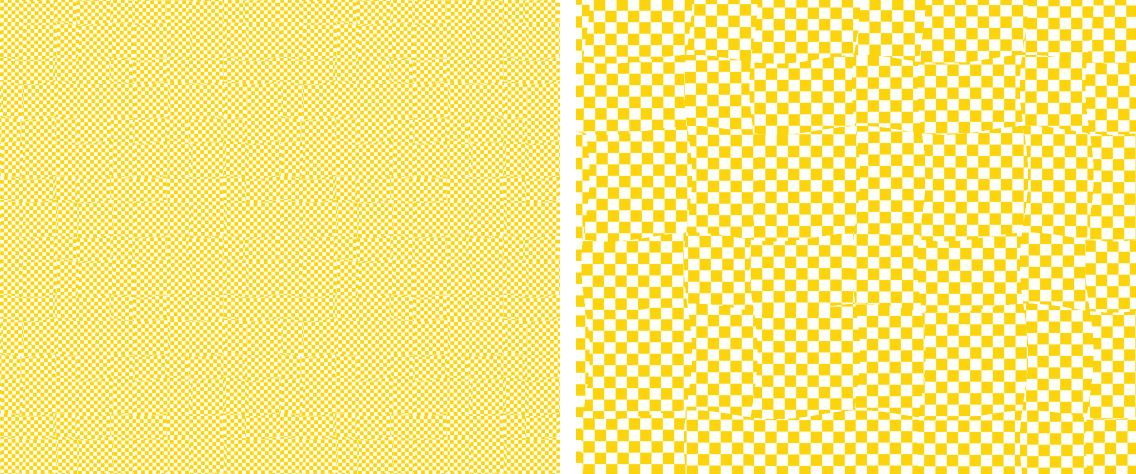
Left, the full canvas; right, a detail of the centre.
Give the GLSL for this pattern, as a Shadertoy shader.

```glsl
// Fine yellow and white checkerboard, two repeats across and two down.
// A plaid of narrow and wide patches slips the checks by part of a square,
// leaving slivers and doubled squares along the seams.

const float TAU = 6.2831853;

vec2 hash2(vec2 p) {
    return fract(sin(vec2(dot(p, vec2(12.7, 31.1)), dot(p, vec2(26.9, 18.3)))) * 437.58);
}

// Triangle wave of period 2, zero at each whole number plus a half
vec2 triangle(vec2 c) {
    return abs(mod(c, 2.0) - 1.0) - 0.5;
}

// Yellow coverage; t spans 0..1 over one repeat, blur is in squares
float checks(vec2 t, vec2 blur) {
    // Five by four blocks, their seams leaning slightly
    vec2 lean = 0.025 * sin(TAU * t.yx * vec2(4.0, 5.0) + vec2(0.6, 1.4));
    vec2 blocks = t * vec2(5.0, 4.0) + lean;
    vec2 block = mod(floor(blocks), vec2(5.0, 4.0));

    // Each block splits into a narrow and a wide part on both axes
    vec2 wide = step(vec2(0.39, 0.4), fract(blocks));
    vec2 patchId = block * 2.0 + wide;
    vec2 slip = (hash2(patchId + 3.0) - 0.5) * 0.8;

    // Narrow rows of every other block reverse the checks, doubling squares
    float doubled = mod(block.y, 2.0) * (1.0 - wide.y);
    slip = mix(slip, slip * vec2(0.25, 1.0), doubled);
    slip.x += doubled * (1.0 - mod(block.x, 2.0));

    vec2 wave = clamp(triangle(t * vec2(74.0, 62.0) + slip + 0.5) / blur, -0.5, 0.5) * 2.0;
    return clamp(0.515 + 0.54 * wave.x * wave.y, 0.0, 1.0);
}

void mainImage(out vec4 fragColor, in vec2 fragCoord) {
    vec2 blur = vec2(148.0, 124.0) / iResolution.xy * 0.7;

    // Four samples per pixel soften the patch seams
    float yellow = 0.0;
    for (int i = 0; i < 4; i++) {
        vec2 shift = vec2(i % 2, i / 2) * 0.5 - 0.25;
        vec2 uv = (fragCoord + shift) / iResolution.xy;
        yellow += checks(vec2(uv.x, 1.0 - uv.y) * 2.0, blur) * 0.25;
    }

    vec3 color = mix(vec3(1.0, 1.0, 0.98), vec3(0.99, 0.83, 0.05), yellow);
    fragColor = vec4(color, 1.0);
}
```
